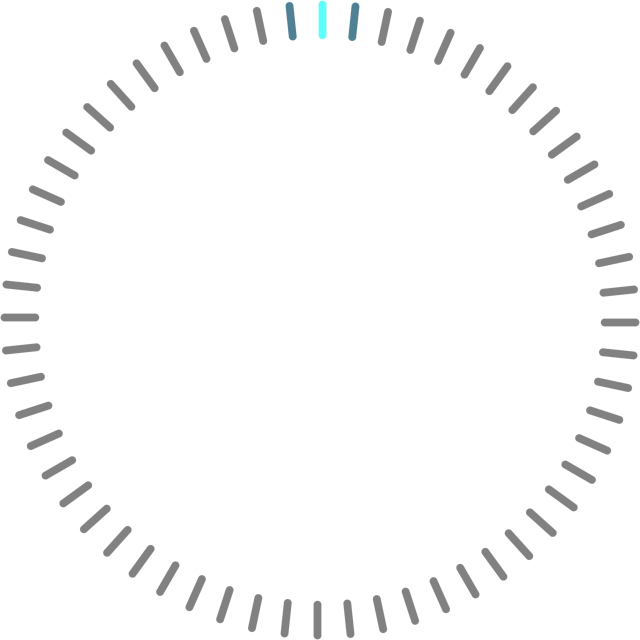
Write a WebGL 1 fragment shader that draws this pattern.

```glsl
precision highp float;
// Dial of sixty rounded ticks on white, with a cyan highlight at the top.

uniform vec2 u_resolution;

const float TAU = 6.2831853;
const float TICK_COUNT = 60.0;
const float INNER_RADIUS = 0.4388;   // tick ends, caps included
const float OUTER_RADIUS = 0.4990;
const float HALF_WIDTH = 0.0061;
const float SIDE_SHIFT = 0.0039;     // clockwise shift of every tick

const vec3 BACKGROUND = vec3(1.0);
const vec3 TICK_GREY = vec3(0.506);
const vec3 HIGHLIGHT = vec3(0.37, 1.0, 0.98);
const vec3 NEIGHBOUR = vec3(0.31, 0.50, 0.58);

// Distance to a vertical capsule spanning low..high on the y axis
float capsuleDistance(vec2 p, float low, float high, float radius) {
  p.y -= clamp(p.y, low + radius, high - radius);
  return length(p) - radius;
}

// Turn p counterclockwise
vec2 rotate(vec2 p, float angle) {
  float c = cos(angle);
  float s = sin(angle);
  return vec2(c * p.x - s * p.y, s * p.x + c * p.y);
}

// Colour by the number of steps from the top
vec3 tickColour(float steps) {
  vec3 colour = mix(HIGHLIGHT, NEIGHBOUR, step(0.5, steps));
  return mix(colour, TICK_GREY, step(1.5, steps));
}

void main() {
  float size = min(u_resolution.x, u_resolution.y);
  vec2 p = (gl_FragCoord.xy - 0.5 * u_resolution) / size;
  float pixel = 1.0 / size;

  // Find the nearest tick, counted clockwise from the top
  float sector = TAU / TICK_COUNT;
  float angle = atan(p.x, p.y + 1e-6) - SIDE_SHIFT / OUTER_RADIUS;
  float index = floor(angle / sector + 0.5);

  // Bring that tick upright and draw it
  vec2 local = rotate(p, index * sector) - vec2(SIDE_SHIFT, 0.0);
  float d = capsuleDistance(local, INNER_RADIUS, OUTER_RADIUS, HALF_WIDTH);
  float coverage = 1.0 - smoothstep(-0.75 * pixel, 0.75 * pixel, d);

  vec3 colour = mix(BACKGROUND, tickColour(abs(index)), coverage);
  gl_FragColor = vec4(colour, 1.0);
}
```
